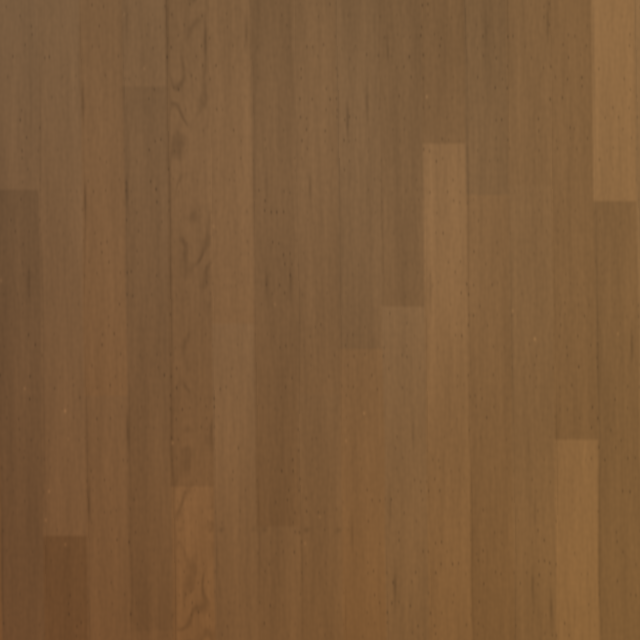
A WebGL 2 fragment shader for this texture:

```glsl
#version 300 es
precision highp float;
// Narrow-strip wooden floor: slightly tilted vertical planks with soft butt joints.
// Broad light gradients carry per-plank tones, stretched gradient-noise grain,
// scattered pores and streaks, and one strip with a wavy figure.
uniform vec2 u_resolution;
out vec4 fragColor;

const float STRIPS = 15.0;
const float TILT = 0.013;
const float STRIP_OFFSET = -0.1;
const float PLANK_LENGTH = 0.85;
const float SEAM_SOFTNESS = 0.09;
const float JOINT_SOFTNESS = 0.009;
const float TONE_RANGE = 0.13;
const float FIGURED_STRIP = 4.0;
const float PALE_FROM_STRIP = 13.0;
const float NAIL_ROW = 0.172;
const vec3 TOP_LEFT = vec3(0.430, 0.325, 0.222);
const vec3 TOP_RIGHT = vec3(0.495, 0.367, 0.230);
const vec3 BOTTOM_LEFT = vec3(0.430, 0.292, 0.178);
const vec3 BOTTOM_RIGHT = vec3(0.485, 0.352, 0.205);
const vec3 SHEEN = vec3(0.030, 0.032, 0.036);
const vec3 WARM_SHIFT = vec3(0.004, -0.008, -0.016);

float hash(vec2 p) {
  vec3 q = fract(vec3(p.xyx) * 0.1031);
  q += dot(q, q.yzx + 33.33);
  return fract((q.x + q.y) * q.z);
}

vec2 gradient(vec2 cell) {
  float angle = 6.2832 * hash(cell + 17.0);
  return vec2(cos(angle), sin(angle));
}

float noise(vec2 p) {
  vec2 i = floor(p), f = fract(p);
  vec2 w = f * f * f * (f * (f * 6.0 - 15.0) + 10.0);
  vec2 e = vec2(1.0, 0.0);
  float low = mix(dot(gradient(i), f), dot(gradient(i + e), f - e), w.x);
  float high = mix(dot(gradient(i + e.yx), f - e.yx), dot(gradient(i + 1.0), f - 1.0), w.x);
  return 1.4 * mix(low, high, w.y);
}

// x: brightness, y: warmth; both blend softly across the butt joints
vec2 plankTone(float strip, float y) {
  float v = y / PLANK_LENGTH + 7.0 * hash(vec2(strip, 3.0));
  vec2 id = vec2(strip, floor(v));
  float blend = smoothstep(1.0 - JOINT_SOFTNESS, 1.0, fract(v));
  vec2 here = vec2(hash(id), hash(id + 41.0));
  vec2 next = vec2(hash(id + vec2(0.0, 1.0)), hash(id + vec2(41.0, 42.0)));
  vec2 tone = mix(here, next, blend) - 0.5;
  tone.x = tone.x * TONE_RANGE + 0.05 * step(PALE_FROM_STRIP, strip);
  return tone;
}

// Soft elliptical marks, one per chosen cell, jittered inside it
float marks(vec2 p, vec2 grid, vec2 radius, float chance) {
  vec2 cell = floor(p * grid);
  vec2 jitter = 0.3 + 0.4 * vec2(hash(cell + 5.0), hash(cell + 9.0));
  vec2 d = (fract(p * grid) - jitter) / (grid * radius);
  return step(hash(cell + 23.0), chance) * exp(-dot(d, d)) * (0.4 + 0.6 * hash(cell + 61.0));
}

void main() {
  vec2 uv = gl_FragCoord.xy / u_resolution;
  vec2 p = vec2(uv.x + TILT * uv.y, uv.y);
  float along = p.x * STRIPS + STRIP_OFFSET + 0.03 * noise(p * vec2(15.0, 5.0));
  float strip = floor(along), across = fract(along);

  // Broad light over the floor
  vec3 color = mix(mix(BOTTOM_LEFT, BOTTOM_RIGHT, uv.x), mix(TOP_LEFT, TOP_RIGHT, uv.x), uv.y);
  vec2 fromSheen = uv - vec2(0.54, 0.66);
  color += SHEEN * exp(-5.0 * dot(fromSheen, fromSheen));

  // Plank tones, blended over the seams
  float seamBlend = smoothstep(1.0 - SEAM_SOFTNESS, 1.0, across);
  vec2 tone = mix(plankTone(strip, p.y), plankTone(strip + 1.0, p.y), seamBlend);
  float shade = tone.x + 0.035 * noise(uv * vec2(5.0, 3.5) + 11.0);

  // Grain from broad streaks down to fine mottle
  float shift = 13.0 * hash(vec2(strip, 77.0));
  shade += 0.040 * noise(vec2(p.x * 42.0, p.y * 2.5 + shift));
  shade += 0.030 * noise(vec2(p.x * 115.0, p.y * 7.0 + shift));
  shade += 0.022 * noise(p * vec2(210.0, 38.0));
  shade += 0.022 * noise(p * vec2(150.0, 110.0) + 31.0);

  // Wavy figure with curved, drifting bands
  float figured = smoothstep(0.0, SEAM_SOFTNESS, along - FIGURED_STRIP)
                * smoothstep(0.0, SEAM_SOFTNESS, FIGURED_STRIP + 1.0 - along);
  float warp = noise(vec2(across * 1.6, p.y * 9.0)) + 0.5 * noise(vec2(across * 3.0, p.y * 22.0));
  float band = 0.5 + 0.5 * sin(6.2832 * (p.y * 13.0 - 0.9 * across * across + 0.9 * warp));
  float bandFade = smoothstep(-0.3, 0.4, noise(vec2(across * 2.0 + 4.0, p.y * 7.0)));
  shade += figured * (0.075 - 0.11 * bandFade * pow(1.0 - band, 3.0));

  // Uneven dark seams
  float seam = exp(-pow((min(across, 1.0 - across)) / 0.035, 2.0));
  shade -= seam * 0.055 * smoothstep(-0.35, 0.6, noise(vec2(floor(along + 0.5) * 3.7, p.y * 5.0)));

  // Pores, long dark streaks, pale specks and a faint row of nails
  float poreField = 0.35 + 0.65 * smoothstep(-0.3, 0.5, noise(p * vec2(14.0, 4.0) + 51.0));
  shade -= 0.13 * poreField * marks(p, vec2(105.0, 62.0), vec2(0.0018, 0.0032), 0.20);
  shade -= 0.15 * marks(p + 0.37, vec2(32.0, 8.0), vec2(0.0028, 0.026), 0.10);
  shade += 0.16 * marks(p + 0.71, vec2(30.0, 24.0), vec2(0.0024, 0.0036), 0.025);
  vec2 nail = vec2((abs(across - 0.5) - 0.38) / 0.07, (p.y - NAIL_ROW) / 0.005);
  float nailSpan = smoothstep(0.27, 0.29, uv.x) * smoothstep(0.60, 0.56, uv.x);
  shade -= 0.13 * nailSpan * exp(-dot(nail, nail)) * hash(vec2(floor(along * 2.0), 8.0));

  color = color * (1.0 + shade) + WARM_SHIFT * tone.y;
  fragColor = vec4(clamp(color, 0.0, 1.0), 1.0);
}
```
